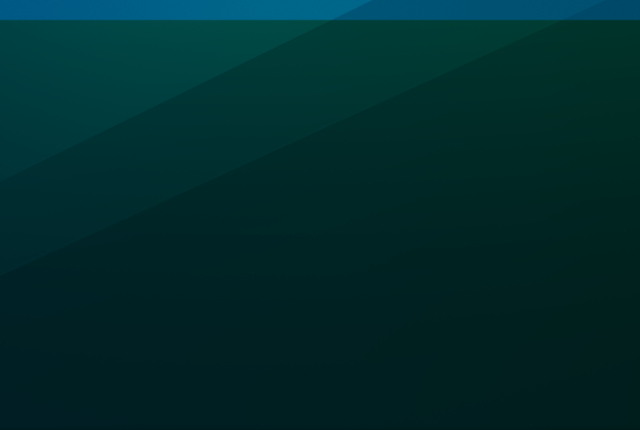
Reproduce this background procedurally as a Shadertoy shader.

```glsl
const float STRIP_BOTTOM = 0.9535;

vec2 hashGradient(vec2 cell) {
    vec2 h = vec2(dot(cell, vec2(127.1, 311.7)), dot(cell, vec2(269.5, 183.3)));
    return 2.0 * fract(sin(h) * 43758.5) - 1.0;
}

float gradientNoise(vec2 p) {
    vec2 cell = floor(p), f = fract(p);
    vec2 w = f * f * (3.0 - 2.0 * f);
    float a = dot(hashGradient(cell), f);
    float b = dot(hashGradient(cell + vec2(1, 0)), f - vec2(1, 0));
    float c = dot(hashGradient(cell + vec2(0, 1)), f - vec2(0, 1));
    float d = dot(hashGradient(cell + vec2(1, 1)), f - vec2(1, 1));
    return mix(mix(a, b, w.x), mix(c, d, w.x), w.y);
}

// Signed height above a slanted line, given its left height and slope
float aboveLine(vec2 uv, float leftHeight, float slope) {
    return uv.y - leftHeight - slope * uv.x;
}

float softStep(float dist, float blur) {
    return smoothstep(-blur, blur, dist);
}

float edgeGlow(float dist, float width) {
    return exp(-dist * dist / (width * width));
}

// Brightness falls off on both sides of a vertical axis of light
float sideLight(float x, float axis, float strength) {
    float offset = x - axis;
    return 1.0 - strength * offset * offset;
}

// Dark teal field: bluer at lower left, greener at upper right
vec3 deepTeal(vec2 uv, float light) {
    float green = (0.12 + 0.01 * uv.y + 0.09 * uv.y * uv.y) * light;
    float blueRatio = 1.18 - 0.22 * uv.x - 0.16 * uv.y;
    return vec3(0.0, green, green * blueRatio);
}

vec3 blueStrip(float x, float upperBand, float middleBand) {
    vec3 upper = mix(vec3(0.0, 0.35, 0.52), vec3(0.0, 0.40, 0.54),
                     smoothstep(0.0, 0.45, x));
    vec3 middle = mix(vec3(0.0, 0.33, 0.46), vec3(0.0, 0.315, 0.445),
                      smoothstep(0.55, 0.9, x));
    vec3 lower = vec3(0.0, 0.285, 0.41);
    return mix(mix(lower, middle, middleBand), upper, upperBand);
}

void mainImage(out vec4 fragColor, in vec2 fragCoord) {
    vec2 uv = fragCoord / iResolution.xy;
    float blur = max(0.0018, 0.75 / iResolution.y);

    // Two diagonal bands of light
    float upperDist = aboveLine(uv, 0.5775, 0.726);
    float middleDist = aboveLine(uv, 0.3585, 0.6777);
    float upperBand = softStep(upperDist, blur);
    float middleBand = softStep(middleDist, blur);
    float light = 1.0 + 0.15 * middleBand + 0.23 * upperBand;
    light += 0.02 * edgeGlow(middleDist - 0.002, 0.004);
    light *= sideLight(uv.x, 0.4, mix(0.1, 0.7, upperBand * uv.y));
    vec3 color = deepTeal(uv, light);

    // Bright strip along the top
    float stripDist = uv.y - STRIP_BOTTOM;
    vec3 strip = blueStrip(uv.x, upperBand, middleBand);
    color = mix(color, strip, softStep(stripDist, blur * 1.3));

    // Fine grain and a faint shade on the bottom edge
    float grain = gradientNoise(uv * vec2(300.0, 200.0));
    color *= 1.0 + grain * mix(0.012, 0.025, step(0.0, stripDist));
    color *= 1.0 - 0.12 * edgeGlow(uv.y, 0.006);

    fragColor = vec4(color, 1.0);
}
```
